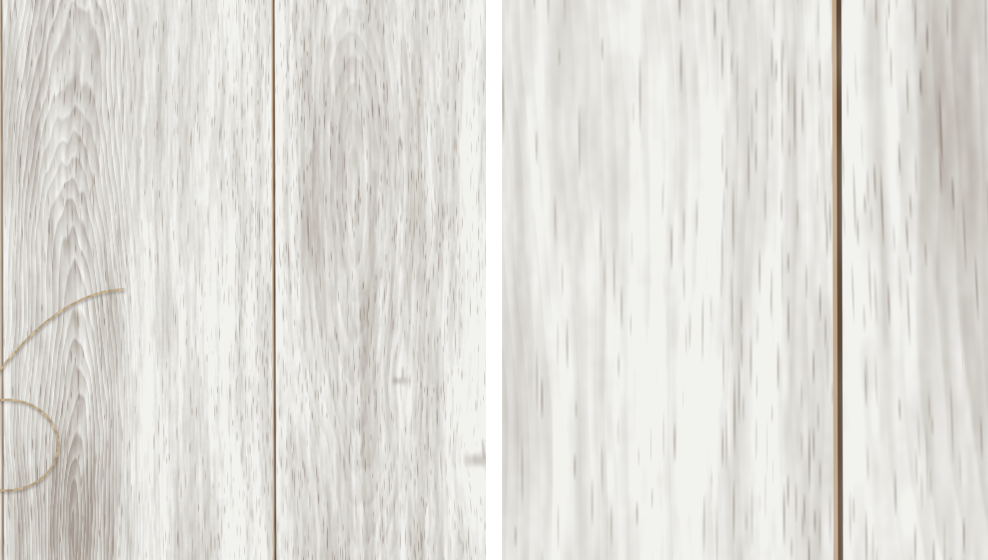
Left: the whole. Right: its middle third, enlarged.
Write a WebGL 1 fragment shader that draws this texture.

```glsl
precision highp float;
// Whitewashed oak planks, two across, split by thin brown seams, with loose twine.
// Stretched elliptical rings make the cathedral figure; anisotropic noise makes
// the fibres, and jittered cells hold the short dark pores.
uniform vec2 u_resolution;

// Lengths are in canvas heights.
const float PLANK_PITCH = 0.486;
const float FIRST_SEAM = 0.0035;
const float SEAM_TILT = 0.003;
const float SEAM_HALF = 0.0021;
const float TWINE_HALF = 0.0020;
const float PORE_HALF = 0.0011;
const vec2 HEART_LEFT = vec2(0.135, 0.07);
const vec2 HEART_RIGHT = vec2(0.635, 0.64);
const vec2 KNOT_A = vec2(0.720, 0.320);
const vec2 KNOT_B = vec2(0.858, 0.178);
const vec3 WHITEWASH = vec3(0.950, 0.950, 0.937);
const vec3 GREY_WOOD = vec3(0.810, 0.797, 0.772);
const vec3 DEEP_GRAIN = vec3(0.650, 0.610, 0.575);
const vec3 SEAM_DARK = vec3(0.34, 0.27, 0.21);
const vec3 SEAM_TAN = vec3(0.76, 0.65, 0.53);
const vec3 TWINE = vec3(0.77, 0.67, 0.53);

float hash(vec2 p) {
  vec3 q = fract(vec3(p.xyx) * 0.1031);
  q += dot(q, q.yzx + 33.33);
  return fract((q.x + q.y) * q.z);
}

float noise(vec2 p) {
  vec2 i = floor(p), f = fract(p);
  f = f * f * (3.0 - 2.0 * f);
  return mix(mix(hash(i), hash(i + vec2(1, 0)), f.x),
             mix(hash(i + vec2(0, 1)), hash(i + vec2(1, 1)), f.x), f.y);
}

// Growth rings: each darkens slowly, then ends in a pale edge.
float rings(vec2 p, vec2 heart, float stretch, float count) {
  vec2 d = (p - heart) * vec2(stretch, 1.0);
  float r = length(d) + 0.10 * noise(p * vec2(22.0, 5.0))
          + 0.035 * noise(p * vec2(95.0, 14.0));
  float phase = r * count, s = fract(phase);
  float strength = 0.5 + 0.5 * hash(vec2(floor(phase), 7.0));
  return s * (1.0 - smoothstep(0.78, 1.0, s)) * strength;
}

// Fine fibres at three widths, running along the plank.
float fibres(vec2 p) {
  return 0.40 * noise(p * vec2(60.0, 2.5)) + 0.35 * noise(p * vec2(150.0, 7.0) + 31.0)
       + 0.25 * noise(p * vec2(260.0, 34.0) + 67.0);
}

// Tapered dashes, one at most per staggered cell, in three layers.
float pores(vec2 p, float density, float px) {
  float ink = 0.0;
  for (int i = 0; i < 3; i++) {
    float layer = float(i);
    vec2 size = vec2(0.009, 0.034 + 0.012 * layer);
    vec2 q = p / size + layer * 17.3;
    q.y += 9.0 * hash(vec2(floor(q.x), layer));
    vec2 id = floor(q);
    float seed = hash(id + layer * 41.0);
    vec2 d = fract(q) - vec2(0.3 + 0.4 * hash(id + 5.0), 0.5);
    float taper = 1.0 - pow(abs(d.y) / (0.18 + 0.28 * hash(id + 11.0)), 2.0);
    float dash = 1.0 - smoothstep(0.0, PORE_HALF + px * 0.6, abs(d.x) * size.x);
    ink = max(ink, dash * max(taper, 0.0) * step(seed, density) * (0.4 + 0.6 * hash(id + 23.0)));
  }
  return ink;
}

// Soft round falloff, wider along x or y as given by size.
float spot(vec2 p, vec2 centre, vec2 size) {
  vec2 d = (p - centre) / size;
  return exp(-dot(d, d));
}

float band(float x, float a, float b, float soft) {
  return smoothstep(a - soft, a + soft, x) * (1.0 - smoothstep(b - soft, b + soft, x));
}

float twineDistance(vec2 p) {
  float rise = 0.339 + 1.27 * p.x - 2.8 * p.x * p.x;
  float strand = abs(p.y - rise) / sqrt(1.0 + pow(1.27 - 5.6 * p.x, 2.0));
  strand = max(strand, p.x - 0.219);
  vec2 radii = vec2(0.092, 0.081), q = p - vec2(0.012, 0.205);
  float k = length(q / radii);
  float loopLine = abs(k - 1.0) * k / max(length(q / (radii * radii)), 0.001);
  return min(strand, loopLine);
}

void main() {
  float px = 1.0 / u_resolution.y;
  vec2 p = gl_FragCoord.xy * px;
  float across = (p.x - FIRST_SEAM - SEAM_TILT * (0.5 - p.y)) / PLANK_PITCH;
  float plank = floor(across);

  // Grain wanders slightly and bulges around the small knots.
  vec2 g = p;
  g.x += 0.016 * (noise(p * vec2(7.0, 3.0) + plank * 13.0) - 0.5);
  g.x -= 0.5 * (p.x - KNOT_A.x) * spot(p, KNOT_A, vec2(0.03, 0.06));
  g.x -= 0.6 * (p.x - KNOT_B.x) * spot(p, KNOT_B, vec2(0.04, 0.07));
  float fibre = fibres(g + plank * 3.7);
  float patches = noise(p * vec2(16.0, 3.5) + plank * 9.0);

  // Per-plank figure and shading.
  float figure, shade;
  if (plank < 0.5) {
    float heartwood = band(p.x, 0.02, 0.225, 0.035);
    figure = rings(g, HEART_LEFT, 8.5, 19.0) * mix(0.14, 0.62, heartwood);
    shade = 0.13 * heartwood + 0.12 * band(p.x, 0.23, 0.39, 0.03) * patches
          + 0.38 * spot(p, HEART_LEFT, vec2(0.09, 0.13));
  } else {
    float greyBand = band(p.x, 0.525, 0.795, 0.035);
    figure = rings(g, HEART_RIGHT, 6.0, 15.0) * mix(0.06, 0.24, greyBand);
    shade = greyBand * (0.10 + 0.16 * patches);
  }
  float tone = figure + shade + 0.95 * (fibre - 0.44);
  tone += 0.06 * (noise(p * vec2(230.0, 160.0)) - 0.5);
  float poreZone = 0.12 + 0.33 * band(p.x, 0.40, 0.56, 0.04) + 0.15 * smoothstep(0.56, 0.7, p.x);
  tone += 0.50 * pores(g, poreZone, px);
  tone += 0.6 * spot(g, KNOT_A, vec2(0.008, 0.007)) + 0.6 * spot(g, KNOT_B, vec2(0.016, 0.013));
  tone = clamp(tone, 0.0, 1.0);
  vec3 colour = mix(WHITEWASH, GREY_WOOD, min(tone * 2.0, 1.0));
  colour = mix(colour, DEEP_GRAIN, max(tone * 2.0 - 1.0, 0.0));

  // Seams: tan lip on the left, dark gap on the right.
  float seam = floor(across + 0.5), d = (across - seam) * PLANK_PITCH;
  float lip = 1.0 - smoothstep(SEAM_HALF - px, SEAM_HALF + px, abs(d + 0.0012));
  float gap = 1.0 - smoothstep(SEAM_HALF * 0.7 - px, SEAM_HALF * 0.7 + px, abs(d - 0.0008));
  float wear = mix(0.65, 1.0, min(seam, 1.0)) * (0.8 + 0.2 * noise(vec2(seam, p.y * 30.0)));
  colour = mix(colour, SEAM_TAN, lip * wear);
  colour = mix(colour, SEAM_DARK, gap * wear);

  // Twine with a twisted ply and a faint shadow below.
  float shadow = exp(-pow(twineDistance(p + vec2(-0.001, 0.003)) / 0.004, 2.0));
  colour *= 1.0 - 0.16 * shadow;
  float cord = 1.0 - smoothstep(TWINE_HALF - px, TWINE_HALF + px, twineDistance(p));
  float ply = 0.82 + 0.32 * noise(p * vec2(210.0, 210.0));
  colour = mix(colour, TWINE * ply, cord * 0.9);
  gl_FragColor = vec4(colour, 1.0);
}
```
